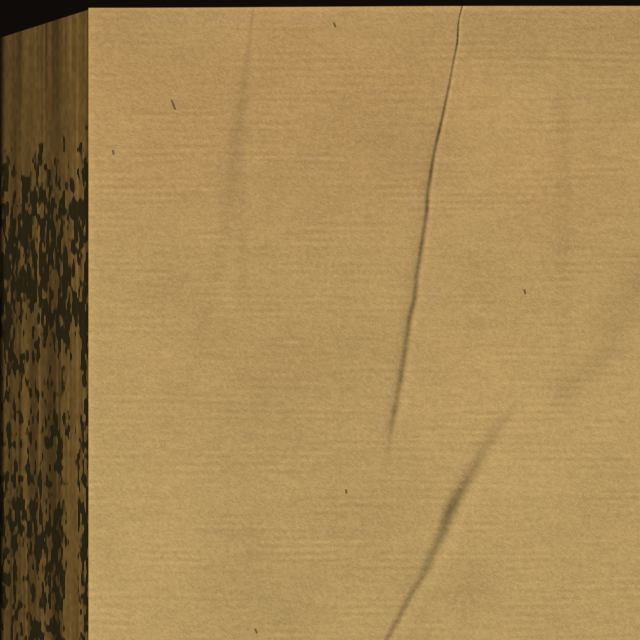
Write a Shadertoy shader that draws this texture.

```glsl
// Corner of an old book: a creased sheet of laid paper beside a speckled fore-edge.
// Value noise gives fibres, stains and ink dashes; creases are shaded by their
// horizontal offset from polylines that run down the sheet.

const float PAGE_LEFT = 0.138;
const vec3 BACKDROP = vec3(0.060, 0.045, 0.030);

float hash(vec2 p) {
    vec3 q = fract(vec3(p.xyx) * 0.1031);
    q += dot(q, q.yzx + 33.33);
    return fract((q.x + q.y) * q.z);
}

float noise(vec2 p) {
    vec2 i = floor(p), f = fract(p);
    f = f * f * (3.0 - 2.0 * f);
    return mix(mix(hash(i), hash(i + vec2(1, 0)), f.x),
               mix(hash(i + vec2(0, 1)), hash(i + vec2(1, 1)), f.x), f.y);
}

float fbm(vec2 p) {
    float sum = 0.0, amp = 0.5;
    for (int i = 0; i < 4; i++) {
        sum += amp * noise(p);
        p = p * 2.03 + 17.3;
        amp *= 0.5;
    }
    return sum / 0.9375;
}

float bell(float d, float width) {
    return exp(-d * d / (width * width));
}

float segment(vec2 p, vec2 a, vec2 b) {
    vec2 ab = b - a;
    return length(p - a - ab * clamp(dot(p - a, ab) / dot(ab, ab), 0.0, 1.0));
}

// Horizontal offset from a path listed from top to bottom.
float pathOffset(vec2 p, vec2 path[5]) {
    float x = path[0].x;
    for (int i = 0; i < 4; i++) {
        vec2 leg = path[i + 1] - path[i];
        x += leg.x * clamp((p.y - path[i].y) / leg.y, 0.0, 1.0);
    }
    return p.x - x;
}

// Fades in above the lower limit and out above the upper one.
float span(float y, float low, float high, float soft) {
    return smoothstep(low - soft, low + soft, y) * (1.0 - smoothstep(high - soft, high + soft, y));
}

// Dark fold with a faintly lit ridge on its right.
float fold(float d, float width, float depth) {
    return depth * (0.20 * bell(d - 2.2 * width, 1.5 * width) - bell(d, width));
}

float creases(vec2 p) {
    float wobble = 0.004 * (noise(p * vec2(3.0, 30.0)) - 0.5);
    float mainFold = wobble + pathOffset(p, vec2[5](vec2(0.721, 0.99), vec2(0.709, 0.90),
        vec2(0.677, 0.76), vec2(0.651, 0.557), vec2(0.600, 0.26)));
    float lowFold = wobble + pathOffset(p, vec2[5](vec2(0.840, 0.41), vec2(0.775, 0.33),
        vec2(0.712, 0.219), vec2(0.667, 0.115), vec2(0.605, 0.0)));
    float leftFold = wobble + pathOffset(p, vec2[5](vec2(0.395, 0.99), vec2(0.376, 0.82),
        vec2(0.345, 0.60), vec2(0.306, 0.44), vec2(0.247, 0.28)));
    float age = 1.0 - p.y;
    float wear = 0.65 + 0.7 * noise(p * vec2(4.0, 34.0) + 3.0);

    float shade = fold(mainFold, mix(0.0013, 0.0070, age), mix(0.40, 0.09, age)) * wear
                * smoothstep(0.24, 0.40, p.y);
    shade -= 0.05 * bell(mainFold + 0.004, 0.012) * span(p.y, 0.34, 0.80, 0.08);
    shade += fold(lowFold, mix(0.005, 0.014, p.y * 2.4), 0.19) * (1.0 - smoothstep(0.20, 0.42, p.y));
    shade -= 0.12 * bell(lowFold, 0.012) * bell(p.y - 0.205, 0.040) * wear;
    shade += fold(leftFold, mix(0.002, 0.012, smoothstep(0.0, 0.25, age)), 0.065) * wear
           * smoothstep(0.25, 0.85, p.y);
    shade -= 0.04 * bell(p.x - 0.378, 0.010) * span(p.y, 0.54, 0.75, 0.06);
    shade -= 0.03 * bell(p.x - 0.880, 0.014) * span(p.y, 0.42, 0.88, 0.05);
    shade -= 0.06 * bell(segment(p, vec2(0.885, 0.388), vec2(0.95, 0.445)), 0.022);
    shade -= 0.06 * bell(segment(p, vec2(0.96, 0.50), vec2(1.02, 0.58)), 0.035);
    return shade - 0.05 * bell(length(p - vec2(0.745, 0.085)), 0.045);
}

float flecks(vec2 p, float px) {
    vec2 spots[6] = vec2[6](vec2(0.271, 0.836), vec2(0.177, 0.762), vec2(0.523, 0.961),
        vec2(0.541, 0.232), vec2(0.400, 0.014), vec2(0.820, 0.544));
    float ink = 0.0;
    for (int i = 0; i < 6; i++) {
        float size = i == 0 ? 0.007 : 0.0025;
        vec2 lean = size * vec2(-0.1 - 0.3 * hash(spots[i] * 91.0), 0.9);
        float d = segment(p, spots[i] - lean, spots[i] + lean);
        ink = max(ink, 1.0 - smoothstep(0.0003, 0.0012 + px, d));
    }
    return ink;
}

vec3 paper(vec2 p, float px) {
    vec3 col = mix(vec3(0.720, 0.602, 0.384), vec3(0.712, 0.576, 0.366), smoothstep(0.1, 0.9, p.y));
    float stain = fbm(p * 5.0 + 4.0) - 0.5;
    float rows = sin(6.2832 * 82.0 * p.y + 5.0 * noise(p * vec2(5.0, 11.0)));
    float broken = smoothstep(0.35, 0.85, noise(p * vec2(16.0, 45.0) + 9.0));
    float streak = noise(p * vec2(24.0, 170.0)) - 0.5;
    float fibre = noise(mat2(0.92, 0.39, -0.39, 0.92) * p * vec2(220.0, 340.0)) - 0.5;
    float speck = hash(floor(p * 512.0)) - 0.5;
    float light = 0.98 + 0.12 * stain + 0.026 * rows * broken + 0.035 * streak;
    light += 0.080 * fibre + 0.055 * speck + creases(p);
    light += 0.05 * bell(p.x - PAGE_LEFT, 0.010) + 0.05 * bell(p.y - 0.988, 0.006);
    col *= light;
    col.r += 0.02 * (noise(p * 7.0 + 31.0) - 0.5) * p.y;
    return mix(col, vec3(0.28, 0.25, 0.18), 0.65 * flecks(p, px));
}

vec3 foreEdge(vec2 p) {
    float leaves = 0.6 * noise(vec2(p.x * 290.0, p.y * 3.0)) + 0.4 * noise(vec2(p.x * 130.0, 5.0));
    vec3 col = mix(vec3(0.24, 0.178, 0.088), vec3(0.44, 0.338, 0.175), leaves);
    col *= 0.92 + 0.16 * noise(p * vec2(300.0, 120.0));
    col *= 1.0 + 0.18 * bell(p.x - 0.122, 0.012);

    // Sprinkled ink: narrow upright dashes, sparse on the pale outer leaves.
    float dash = 0.5 * noise(p * vec2(270.0, 52.0)) + 0.3 * noise(p * vec2(330.0, 115.0) + 7.0)
               + 0.2 * noise(vec2(p.x * 250.0, p.y * 14.0) + 23.0);
    float start = 0.74 + 0.10 * (noise(vec2(p.x * 60.0, 2.0)) - 0.5);
    float cover = 1.0 - smoothstep(start - 0.08, start + 0.08, p.y);
    float paleLeaves = bell(p.x - 0.116, 0.008) * (1.0 - smoothstep(0.40, 0.60, p.y));
    float density = 0.45 + 0.36 * (fbm(p * vec2(26.0, 12.0)) - 0.5) + 0.10 * bell(p.y - 0.62, 0.12);
    density += 0.12 * bell(p.x - 0.132, 0.004) - 0.30 * paleLeaves - 0.36 * (1.0 - cover);
    float ink = smoothstep(-0.07, 0.09, density - dash);
    col = mix(col, vec3(0.125, 0.110, 0.062), 0.86 * ink);
    return col * smoothstep(-0.004, 0.010, p.x) * (1.0 - 0.20 * bell(p.x - PAGE_LEFT, 0.003));
}

void mainImage(out vec4 fragColor, in vec2 fragCoord) {
    vec2 p = fragCoord / iResolution.xy;
    float px = 1.0 / iResolution.y;

    float blockTop = mix(0.941, 0.985, min(p.x / PAGE_LEFT, 1.0));
    float pageTop = 0.988 + 0.003 * smoothstep(0.14, 0.8, p.x);
    float inBlock = 1.0 - smoothstep(blockTop - px, blockTop + px, p.y);
    float inPage = smoothstep(PAGE_LEFT - px, PAGE_LEFT + px, p.x)
                 * (1.0 - smoothstep(pageTop - px, pageTop + px, p.y));

    vec3 col = mix(BACKDROP, foreEdge(p), inBlock);
    col = mix(col, paper(p, px), inPage);
    fragColor = vec4(col, 1.0);
}
```
